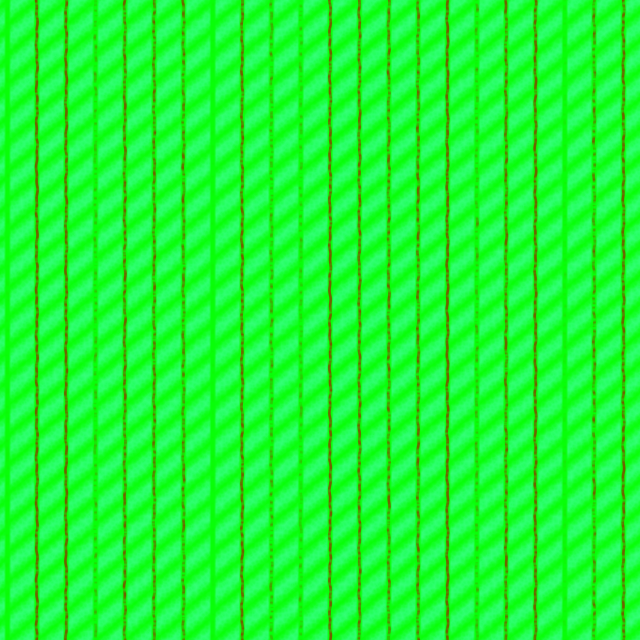
Reproduce this pattern procedurally as a Shadertoy shader.

```glsl
// Bright green ribbed twill: narrow upright ribs crossed by soft rising bands,
// parted by green grooves that carry frayed olive threads of uneven strength.
// Ribs come from fract, bands from a sheared repeat, wear from cellular noise.

#define REPEATS 21.82        // ribs across, and bands down
#define RIB_OFFSET 0.255     // first groove, in ribs from the left
#define BAND_SLOPE 0.82      // rise of a band over one rib
#define BAND_PHASE 0.97
#define GROOVE_WIDTH 0.085   // half width, in ribs
#define THREAD_WIDTH 0.046   // half width, in ribs
#define MOTTLE_SCALE 150.0
#define FRAY_SCALE 140.0
#define BAND_COLOR vec3(0.03, 1.0, 0.03)
#define RIB_COLOR vec3(0.17, 1.0, 0.42)
#define THREAD_COLOR vec3(0.44, 0.38, 0.0)

// Visible strength of the thread in each groove, left to right
const float threadStrength[22] = float[22](
    0.06, 0.85, 0.85, 0.22, 0.65, 0.60, 0.50, 0.06, 0.75, 0.28, 0.20,
    0.85, 0.72, 0.58, 0.60, 0.95, 0.24, 0.65, 0.82, 0.10, 0.40, 0.75);

vec2 hash2(vec2 p) {
    vec3 q = fract(p.xyx * vec3(0.1031, 0.1030, 0.0973));
    q += dot(q, q.yzx + 33.33);
    return fract((q.xx + q.yz) * q.zy);
}

// Distance to the nearest scattered point
float cellular(vec2 p) {
    vec2 cell = floor(p), local = fract(p);
    float nearest = 2.0;
    for (int y = -1; y <= 1; y++) {
        for (int x = -1; x <= 1; x++) {
            vec2 offset = vec2(x, y);
            vec2 toPoint = offset + hash2(cell + offset + 50.0) - local;
            nearest = min(nearest, dot(toPoint, toPoint));
        }
    }
    return sqrt(nearest);
}

// Soft coverage of a line with the given half width
float lineMask(float dist, float halfWidth, float soft) {
    return 1.0 - smoothstep(halfWidth - soft, halfWidth + soft, abs(dist));
}

void mainImage(out vec4 fragColor, in vec2 fragCoord) {
    vec2 uv = fragCoord / iResolution.y;
    float pixel = REPEATS / iResolution.y;

    // Rib coordinates: across is 0 to 1 from groove to groove
    float ribX = uv.x * REPEATS - RIB_OFFSET;
    float across = fract(ribX);
    float groove = floor(ribX + 0.5);
    float grooveDist = ribX - groove;

    // Rising bands, restarted at every groove
    float band = uv.y * REPEATS - BAND_SLOPE * across - BAND_PHASE;
    float bandDist = abs(fract(band + 0.5) - 0.5);
    float mottle = cellular(uv * MOTTLE_SCALE) - 0.45;
    float body = smoothstep(-0.05, 0.47, bandDist + 0.09 * mottle);
    vec3 color = mix(BAND_COLOR, RIB_COLOR, body);
    color += vec3(0.06, 0.0, 0.08) * mottle * body;

    // Green groove between ribs
    color = mix(color, BAND_COLOR, lineMask(grooveDist, GROOVE_WIDTH, 0.05));

    // Frayed thread: it wanders, breaks up and darkens where bands meet it
    int index = int(mod(groove, 22.0));
    float strength = threadStrength[index];
    float fray = cellular(vec2(groove * 7.3, uv.y * FRAY_SCALE)) - 0.45;
    float wander = 0.014 * sin(uv.y * 97.0 + groove * 2.4)
                 + 0.012 * sin(uv.y * 263.0 + groove * 5.1);
    float thread = lineMask(grooveDist - wander, THREAD_WIDTH, max(0.025, 0.5 * pixel));
    float meeting = 0.15 * (1.0 - smoothstep(0.0, 0.25, bandDist));
    float wear = clamp(strength + 1.1 * fray + meeting * strength, 0.0, 1.0);
    wear *= smoothstep(0.0, 0.35, strength);
    color = mix(color, THREAD_COLOR, thread * wear);

    fragColor = vec4(clamp(color, 0.0, 1.0), 1.0);
}
```
